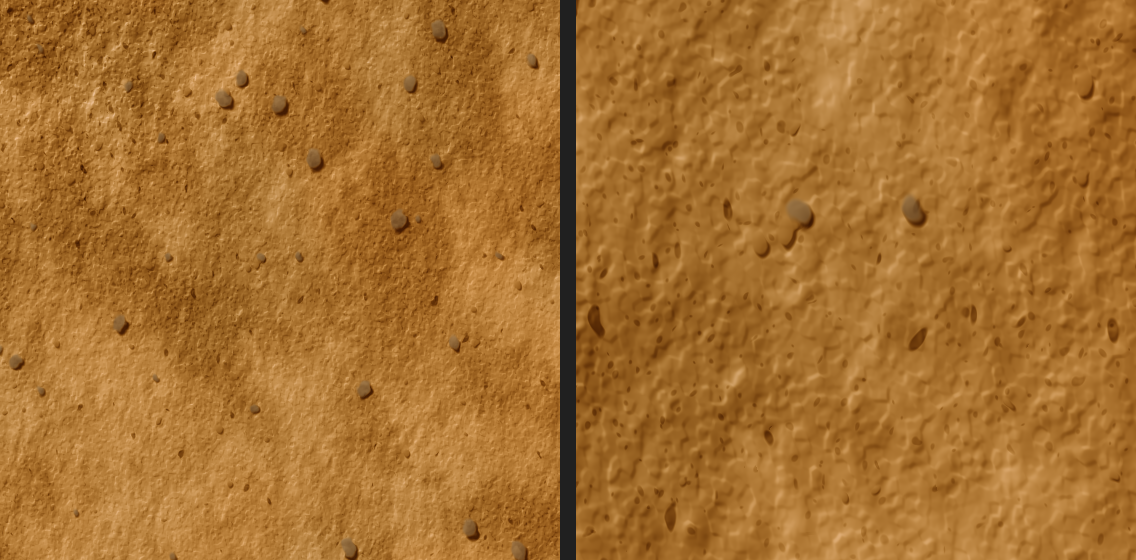
Left, the full canvas; right, a detail of the centre.
This texture is drawn by a Shadertoy shader. Its source:

```glsl
// Dry ochre earth: pale dusty patches over darker gritty soil, with pebbles and pits.
// Soft cellular noise, layered, gives patches, streaks and lit grain; scattered
// ellipses give the stones. One tone value is finally turned into an earth colour.

const vec2 LIGHT = vec2(-0.6, 0.8);

vec3 hash3(vec2 p) {
    vec3 q = fract(p.xyx * vec3(0.1031, 0.1030, 0.0973));
    q += dot(q, q.yxz + 33.33);
    return fract((q.xxy + q.yzz) * q.zyx);
}

mat2 rotation(float a) {
    return mat2(cos(a), sin(a), -sin(a), cos(a));
}

// Cellular noise: random cell values blended by distance, centred on zero
float softCells(vec2 p) {
    vec2 cell = floor(p), f = p - cell;
    float sum = 0.0, total = 0.0;
    for (int y = -1; y <= 1; y++)
    for (int x = -1; x <= 1; x++) {
        vec2 o = vec2(x, y);
        vec3 h = hash3(cell + o + 57.0);
        vec2 d = o + h.xy - f;
        float w = exp(-5.0 * dot(d, d));
        sum += w * h.z;
        total += w;
    }
    return sum / total - 0.5;
}

float layeredCells(vec2 p) {
    float sum = 0.0, amp = 0.55;
    for (int i = 0; i < 5; i++) {
        sum += amp * softCells(p);
        p = rotation(0.35) * p * 2.1 + 7.3;
        amp *= 0.58;
    }
    return sum;
}

// Height difference towards the light
float relief(vec2 p, vec2 scale, float reach) {
    return softCells(p * scale) - softCells((p + LIGHT * reach) * scale);
}

float blob(vec2 p, vec2 centre, vec2 size) {
    vec2 q = (p - centre) / size;
    return exp(-dot(q, q));
}

// Scattered ellipses: x = body, y = light on the body, z = shadow beside it
vec3 stones(vec2 p, float scale, float density, float slim) {
    p *= scale;
    vec2 cell = floor(p), f = p - cell;
    float edge = 0.03 + scale / iResolution.y;
    vec3 result = vec3(0.0);
    for (int y = -1; y <= 1; y++)
    for (int x = -1; x <= 1; x++) {
        vec2 o = vec2(x, y);
        vec3 h = hash3(cell + o + scale * 3.0);
        vec3 k = hash3(cell + o + scale * 5.0 + 19.0);
        if (k.x > density) continue;
        float r = mix(0.09, 0.27, h.z * h.z);
        vec2 d = f - o - h.xy;
        mat2 turn = rotation((k.y - 0.5) * 1.4);
        vec2 stretch = vec2(slim, 1.0);
        vec2 shaded = d + LIGHT * r * 0.55;
        float body = 1.0 - smoothstep(-edge, edge, length(turn * d * stretch) - r);
        float shadow = 1.0 - smoothstep(-edge, edge, length(turn * shaded * stretch) - r);
        if (body > result.x) result.xy = vec2(body, dot(d, LIGHT) / r);
        result.z = max(result.z, shadow);
    }
    return result;
}

void mainImage(out vec4 fragColor, in vec2 fragCoord) {
    vec2 uv = fragCoord / iResolution.xy;
    vec2 ragged = uv + 0.006 * vec2(softCells(uv * 85.0), softCells(uv * 85.0 + 31.0));

    // Broad layout: pale ground below, dark clumps and pale scars above
    vec2 w = uv + 0.03 * vec2(sin(uv.y * 19.0 + 2.0 * sin(uv.x * 11.0)), sin(uv.x * 17.0 + 1.0));
    float ground = 0.55 - 0.55 * smoothstep(0.2, 0.55, w.y - 0.08 * sin(w.x * 7.0 + 1.0)) - 0.22;
    ground += 0.55 * blob(w, vec2(0.42, 0.92), vec2(0.09, 0.14));
    ground += 0.50 * blob(w, vec2(0.48, 0.67), vec2(0.08, 0.06));
    ground += 0.35 * blob(w, vec2(0.02, 0.80), vec2(0.05, 0.20));
    ground -= 0.50 * blob(w, vec2(0.20, 0.95), vec2(0.15, 0.13));
    ground -= 0.45 * blob(w, vec2(0.38, 0.52), vec2(0.10, 0.12));
    ground -= 0.75 * blob(w, vec2(0.91, 0.06), vec2(0.09, 0.11));
    ground -= 0.35 * blob(w, vec2(0.04, 0.05), vec2(0.14, 0.12));
    ground += 1.5 * layeredCells(rotation(-0.15) * ragged * vec2(8.0, 5.0));
    float pale = smoothstep(-0.5, 0.45, ground);
    float rugged = blob(uv, vec2(0.12, 0.90), vec2(0.28, 0.30));
    float tone = mix(0.60, 0.745, pale);

    // Lit grain, coarser clods and slanted streaks
    float rough = 0.75 + 0.45 * (1.0 - pale) + 0.5 * rugged;
    tone += rough * 0.17 * relief(uv, vec2(210.0, 180.0), 0.0026);
    tone += rough * 0.10 * relief(ragged, vec2(95.0, 65.0), 0.006);
    tone += 0.10 * softCells(rotation(0.3) * ragged * vec2(110.0, 34.0));
    tone += rugged * 0.22 * relief(ragged, vec2(48.0, 34.0), 0.010);

    // Dark pits between the grains
    float pits = stones(ragged, 92.0, 0.30 + 0.3 * (1.0 - pale), 1.5).x;
    tone -= pits * (0.06 + 0.07 * (1.0 - pale) + 0.06 * rugged);
    tone -= 0.22 * stones(ragged, 31.0, 0.07 + 0.4 * rugged, 2.1).x;

    // Pebbles, denser towards the top
    float upper = smoothstep(0.15, 0.9, uv.y);
    vec3 pebbles = stones(ragged, 36.0, 0.05 + 0.10 * upper, 1.3);
    vec3 rocks = stones(ragged, 15.0, 0.06 + 0.14 * upper, 1.4);
    tone = mix(tone, 0.30, 0.8 * pebbles.z * (1.0 - pebbles.x));
    tone = mix(tone, 0.62 + 0.10 * pebbles.y, 0.75 * pebbles.x);
    tone = mix(tone, 0.20, 0.85 * rocks.z * (1.0 - rocks.x));
    tone = mix(tone, 0.57 + 0.11 * rocks.y + 0.1 * softCells(uv * 120.0), 0.8 * rocks.x);

    // Earth colour: green and blue fall off faster than red in the shade
    tone = clamp(tone, 0.12, 0.92);
    vec3 earth = vec3(tone, 0.837 * pow(tone, 1.53), 0.74 * pow(tone, 3.4));
    float warm = smoothstep(0.5, 1.0, uv.x) * 0.5 + 1.2 * softCells(uv * 6.0 + 4.0);
    earth *= 1.0 + warm * vec3(0.02, -0.02, -0.10);
    earth = mix(earth, vec3(dot(earth, vec3(0.35, 0.5, 0.15))), 0.3 * rocks.x);
    fragColor = vec4(earth, 1.0);
}
```
